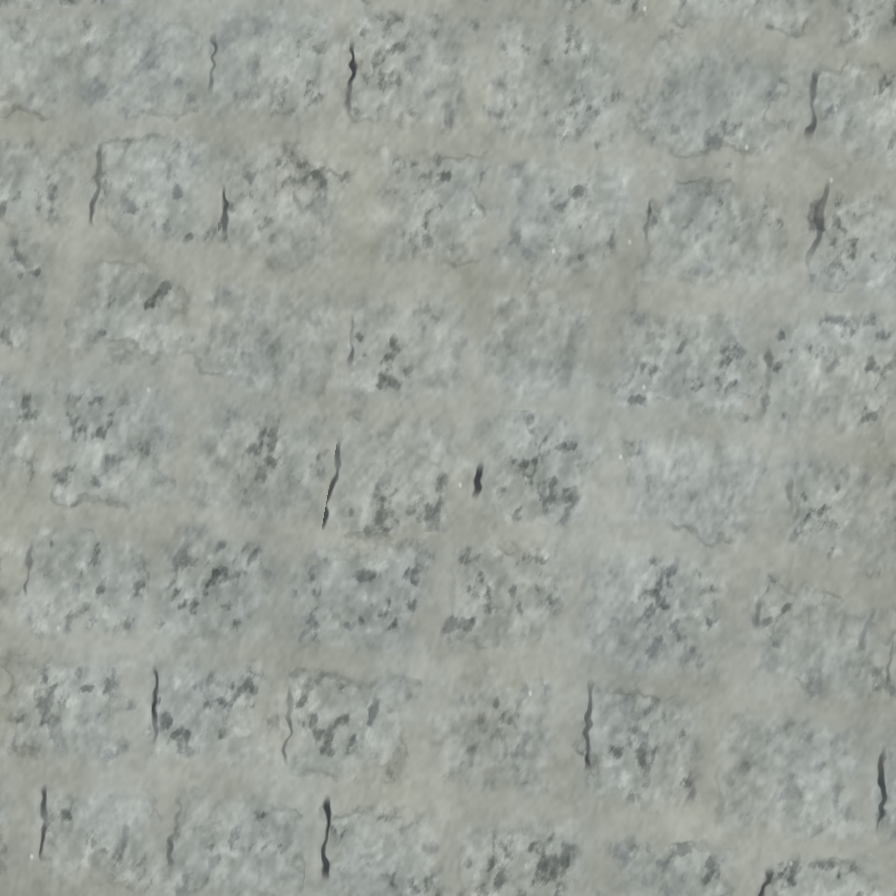
Reproduce this texture procedurally as a WebGL 1 fragment shader.

```glsl
precision highp float;
// Worn grey-green paving: soft leaning rows of mottled stones with thin dark cracks.
uniform vec2 u_resolution;

float hash(vec2 p) {
  return fract(sin(dot(p, vec2(127.1, 311.7))) * 43758.5453);
}

float noise(vec2 p) {
  vec2 i = floor(p), f = fract(p);
  f = f * f * (3.0 - 2.0 * f);
  return mix(mix(hash(i), hash(i + vec2(1.0, 0.0)), f.x),
             mix(hash(i + vec2(0.0, 1.0)), hash(i + vec2(1.0, 1.0)), f.x), f.y);
}

float fbm(vec2 p) {
  float sum = 0.0, amp = 0.5;
  for (int i = 0; i < 4; i++) {
    sum += amp * noise(p);
    p = mat2(1.6, 1.2, -1.2, 1.6) * p + 7.3;
    amp *= 0.5;
  }
  return sum / 0.9375;
}

float roundBox(vec2 p, vec2 halfSize, float radius) {
  vec2 q = abs(p) - halfSize + radius;
  return length(max(q, 0.0)) + min(max(q.x, q.y), 0.0) - radius;
}

void main() {
  vec2 p = gl_FragCoord.xy / u_resolution.y;

  // Leaning, gently bent grid with shifted rows
  vec2 bend = vec2(noise(p * 3.0), noise(p * 3.0 + 40.0)) - 0.5;
  vec2 g = vec2(p.x - 0.11 * p.y, p.y + 0.08 * p.x) + 0.05 * bend;
  g *= vec2(6.1, 6.9);
  g.x += 0.35 * hash(vec2(floor(g.y), 3.0));
  vec2 id = floor(g);
  vec2 jitter = vec2(hash(id + 11.0), hash(id + 23.0)) - 0.5;
  vec2 q = fract(g) - 0.5 - 0.1 * jitter;
  vec2 halfSize = vec2(0.40, 0.38) - 0.08 * jitter.yx;

  // Ragged stone faces
  float ragged = fbm(p * 42.0 + 5.0) - 0.5;
  float d = roundBox(q, halfSize, 0.1) + 0.35 * ragged;
  float stone = smoothstep(0.1, -0.1, d);

  // Broad mottling and crisp grain, calmer in the joints
  vec2 lean = vec2(p.x - 0.25 * p.y, p.y);
  float tone = 0.640 + 0.13 * (fbm(p * 13.0) - 0.5);
  tone += mix(0.08, 0.20, stone) * (fbm(lean * vec2(72.0, 54.0)) - 0.5);
  tone += mix(0.045, 0.07, stone) * (noise(lean * vec2(200.0, 135.0)) - 0.5);
  tone -= 0.012 * stone * (hash(id + 31.0) - 0.3);

  // Small dark pits and pale flecks, denser in rough patches
  float rough = smoothstep(0.36, 0.64, fbm(p * 12.0 + 60.0));
  float pits = smoothstep(0.54, 0.78, fbm(lean * vec2(74.0, 56.0) + 90.0));
  float flecks = smoothstep(0.56, 0.78, fbm(lean * vec2(80.0, 60.0) + 170.0));
  float worn = stone * (0.35 + 0.65 * rough);
  tone += worn * (0.07 * flecks - 0.19 * pits);

  // Faint broken shadow round some stones
  float rim = smoothstep(0.055, 0.0, abs(d)) * smoothstep(0.5, 0.8, noise(p * 30.0 + 9.0));
  tone -= 0.07 * rim * step(0.45, hash(id + 47.0));

  // Thin ragged cracks down the left sides, with a pale lip beside them
  float wobble = 0.05 * (noise(vec2(p.y * 38.0, id.x)) - 0.5);
  wobble += 0.03 * (noise(p * 110.0) - 0.5);
  float side = q.x + halfSize.x + wobble;
  float reach = mix(0.14, 0.42, hash(id + 53.0));
  float along = smoothstep(reach, reach - 0.12, abs(q.y - 0.25 * jitter.x));
  float thickness = mix(0.002, 0.026, noise(p * 50.0 + 17.0));
  float strength = smoothstep(0.25, 0.85, hash(id + 71.0));
  strength *= 0.3 + 0.7 * noise(vec2(p.y * 48.0, id.x + 8.0));
  float crack = smoothstep(thickness + 0.013, thickness - 0.011, abs(side)) * along * strength;
  tone += 0.03 * smoothstep(0.05, 0.0, abs(side + 0.06)) * along * strength;

  // Grey-green faces, barely warmer joints, faint blue in the pits
  float warmth = fbm(p * 9.0 + 130.0) - 0.5;
  vec3 tint = mix(vec3(-0.015, 0.0, -0.036), vec3(-0.021, 0.0, -0.025), stone);
  vec3 color = tone + tint + warmth * vec3(0.015, 0.0, -0.03);
  color.b += 0.012 * pits * stone;
  color = mix(color, vec3(0.2, 0.21, 0.22), 0.95 * crack);

  // Rare pale chips
  vec2 chipGrid = p * 38.0, chipId = floor(chipGrid);
  vec2 chipPos = 0.25 + 0.5 * vec2(hash(chipId + 2.0), hash(chipId + 6.0));
  float chip = smoothstep(0.17, 0.04, length((fract(chipGrid) - chipPos) * vec2(1.5, 1.0)));
  chip *= smoothstep(0.98, 1.0, hash(chipId + 83.0));
  color = mix(color, vec3(0.82, 0.84, 0.82), 0.8 * chip);

  gl_FragColor = vec4(color, 1.0);
}
```
